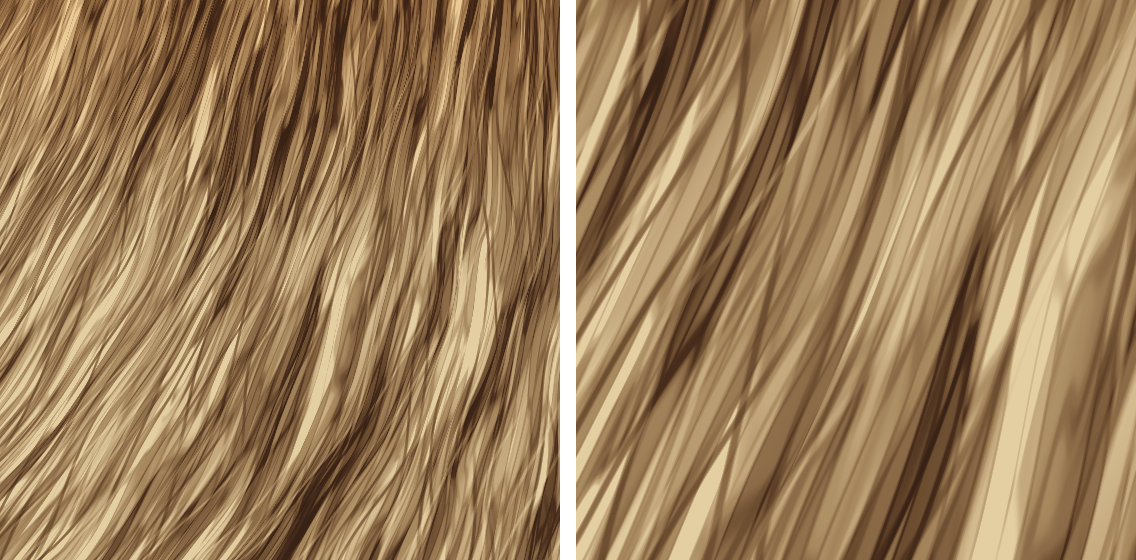
Left, the full canvas; right, a detail of the centre.
Reproduce this texture procedurally as a WebGL 2 fragment shader.

```glsl
#version 300 es
precision highp float;

uniform vec2 u_resolution;
out vec4 fragColor;

vec2 hash2(vec2 c) {
    return fract(sin(vec2(dot(c, vec2(127.1, 311.7)), dot(c, vec2(269.5, 183.3)))) * 43758.5);
}

// Cellular noise: x = softly blended cell tone, y = distance to the cell border
vec2 strands(vec2 q) {
    vec2 base = floor(q), f = q - base;
    float tone = 0.0, weight = 0.0, near = 9.0, second = 9.0;
    for (int j = -1; j <= 1; j++) {
        for (int i = -1; i <= 1; i++) {
            vec2 o = vec2(i, j);
            vec2 away = o + hash2(base + o) - f;
            float dist = dot(away, away);
            float w = exp(-16.0 * dist);
            tone += w * hash2(base + o + 71.3).x;
            weight += w;
            second = min(second, max(near, dist));
            near = min(near, dist);
        }
    }
    return vec2(tone / weight, sqrt(second) - sqrt(near));
}

// Sparse thin hairs with tapered ends, one per chosen cell
float strayHairs(vec2 q) {
    vec2 base = floor(q), f = q - base;
    float cover = 0.0;
    for (int j = -1; j <= 1; j++) {
        for (int i = -1; i <= 1; i++) {
            vec2 o = vec2(i, j);
            vec2 r = hash2(base + o);
            vec2 away = o + r - f;
            float bend = 0.25 * sin(away.y * 4.0 + r.x * 40.0);
            float taper = smoothstep(0.65, 0.15, abs(away.y));
            float line = smoothstep(0.12, 0.03, abs(away.x + bend)) * taper;
            cover = max(cover, line * step(0.5, hash2(base + o + 33.7).y));
        }
    }
    return cover;
}

// Blend from deep brown through tan to pale gold
vec3 hairColor(float t) {
    vec3 c = mix(vec3(0.29, 0.18, 0.11), vec3(0.43, 0.31, 0.19), smoothstep(0.06, 0.21, t));
    c = mix(c, vec3(0.55, 0.42, 0.28), smoothstep(0.21, 0.41, t));
    c = mix(c, vec3(0.66, 0.54, 0.37), smoothstep(0.41, 0.62, t));
    c = mix(c, vec3(0.77, 0.66, 0.49), smoothstep(0.62, 0.81, t));
    c = mix(c, vec3(0.89, 0.81, 0.63), smoothstep(0.81, 0.96, t));
    return c * (0.75 + 0.25 * smoothstep(-0.15, 0.1, t));
}

void main() {
    vec2 p = gl_FragCoord.xy / u_resolution;
    float d = 1.0 - p.y;

    // Coordinate across the hair: upright at the right, swept at the lower left
    float u = p.x + 0.42 * d + 0.07 * d * d - 0.4 * p.x * d;
    float sweep = u + 0.1 * d;
    u += 0.006 * sin(9.0 * d + 14.0 * u) + 0.002 * sin(23.0 * d - 31.0 * u);

    // Clumps, each leaning its own way, split into strands
    vec2 clump = strands(vec2(u * 22.0, d * 2.2));
    float lean = u + (clump.x - 0.5) * 0.014 * sin(7.0 * d + 5.0 * u);
    vec2 medium = strands(vec2((lean + 0.03 * d) * 58.0 + 9.0, d * 3.6));
    vec2 fine = strands(vec2((lean - 0.012 * d) * 125.0 + 40.0, d * 5.5));

    // Broad light locks, fading in away from the roots
    float lock = cos(38.0 * (sweep - 0.3) + 0.7 * sin(11.0 * sweep + 3.0 * d));
    lock *= smoothstep(0.05, 0.4, d) * (0.75 + 0.35 * sin(6.0 * d + 9.0 * sweep));
    lock *= 1.0 - 0.5 * smoothstep(0.65, 0.9, p.x);

    float t = 0.56 + 0.14 * lock;
    t += 0.24 * (smoothstep(0.0, 0.55, d) - 0.65);
    t += 0.1 * (1.0 - smoothstep(0.0, 0.35, p.x));
    t -= 0.12 * exp(-18.0 * dot(p - vec2(0.52, 0.14), p - vec2(0.52, 0.14)));
    t += 0.28 * (clump.x - 0.5) + 0.45 * (medium.x - 0.5) + 0.62 * (fine.x - 0.5);

    // Shadowed gaps between strands
    t -= 0.22 * (1.0 - smoothstep(0.0, 0.32, fine.y));
    t -= 0.3 * (1.0 - smoothstep(0.0, 0.2, medium.y)) * (1.0 - medium.x);

    // Crossing hairs, dark and light layers in turn
    for (int k = 0; k < 4; k++) {
        float layer = float(k);
        vec2 q = vec2(u + (layer - 1.4) * 0.1 * d, d) * vec2(42.0, 3.4) + layer * 17.3;
        float tone = k % 2 == 0 ? 0.06 : min(t + 0.4, 0.95);
        t = mix(t, tone, 0.65 * strayHairs(q));
    }

    // Warmer roots, slightly ashen lengths
    vec3 color = hairColor(t);
    color *= mix(vec3(1.03, 0.98, 0.93), vec3(1.0, 1.0, 1.01), smoothstep(0.0, 0.45, d));
    fragColor = vec4(color, 1.0);
}
```
